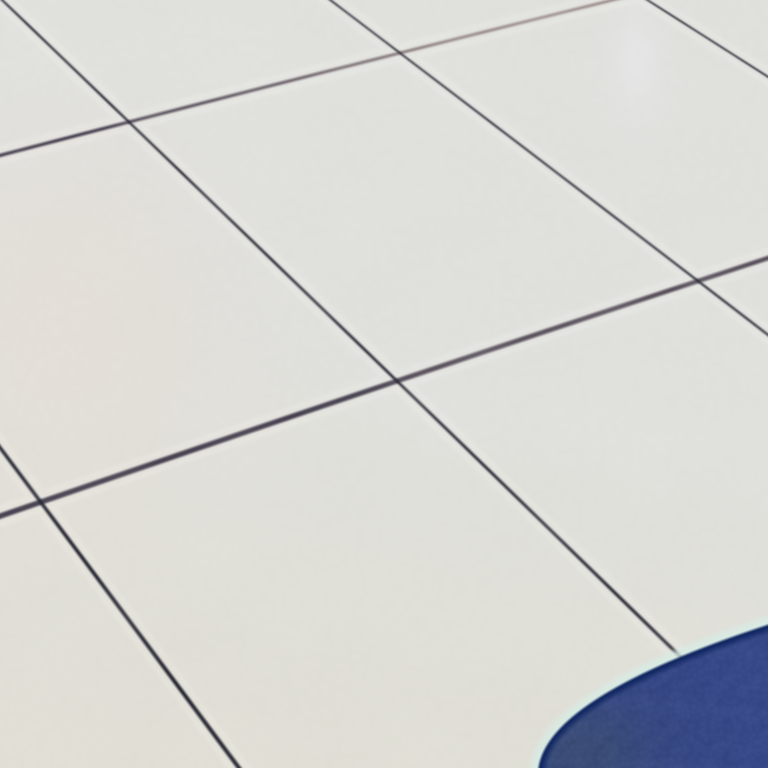
This texture is drawn by a Shadertoy shader. Its source:

```glsl
// Pale glossy floor tiles with thin dark joints, seen in perspective, and a blue
// rounded seat in the lower right corner. A projective matrix maps the canvas to
// tile coordinates; joints and seat are drawn as soft-edged distances.

const vec3 TILE_COOL  = vec3(0.878, 0.880, 0.866);
const vec3 TILE_WARM  = vec3(0.878, 0.872, 0.836);
const vec3 TILE_BLUSH = vec3(0.900, 0.868, 0.835);
const vec3 GLOSS      = vec3(0.910, 0.910, 0.925);
const vec3 JOINT_COL  = vec3(0.150, 0.150, 0.200);
const vec3 JOINT_ROW  = vec3(0.250, 0.225, 0.290);
const vec3 JOINT_FADE = vec3(0.660, 0.600, 0.580);
const vec3 SEAT_BLUE  = vec3(0.215, 0.285, 0.530);
const vec3 SEAT_GREY  = vec3(0.230, 0.300, 0.460);
const vec3 SEAT_RIM   = vec3(0.060, 0.150, 0.380);
const vec3 SEAT_GLOW  = vec3(0.840, 0.930, 0.900);

const float COLUMN_HALF_WIDTH = 0.0046;  // in tiles
const float ROW_HALF_WIDTH = 0.0062;     // in tiles
const float BLUR = 0.0020;               // in canvas units

float hash(vec2 p) {
    p = fract(p * vec2(0.1031, 0.1137));
    p += dot(p, p.yx + 33.33);
    return fract((p.x + p.y) * p.x * 91.7);
}

// Distance to the nearest random point, one point per cell
float cellular(vec2 p) {
    vec2 cell = floor(p);
    float nearest = 2.0;
    for (int j = -1; j <= 1; j++)
    for (int i = -1; i <= 1; i++) {
        vec2 c = cell + vec2(i, j);
        vec2 site = c + vec2(hash(c + 7.0), hash(c + 61.0));
        nearest = min(nearest, distance(p, site));
    }
    return nearest;
}

// Layered sines, roughly -1 to 1
float mottle(vec2 p) {
    float sum = 0.0, weight = 0.5;
    for (int i = 0; i < 4; i++) {
        sum += weight * sin(p.x + 1.7 * sin(p.y)) * cos(p.y - 0.8 * p.x);
        p = mat2(1.6, 1.2, -1.2, 1.6) * p + 2.3;
        weight *= 0.5;
    }
    return sum;
}

float blob(vec2 p, vec2 center, vec2 size) {
    vec2 d = (p - center) / size;
    return exp(-dot(d, d));
}

// Canvas to tile coordinates, with a slight lens bend
vec2 toTiles(vec2 p) {
    mat3 tilesToCanvas = mat3(0.4683, 0.1851, 0.0840,
                             -0.3149, 0.5093, 0.2031,
                              0.5169, 0.5039, 1.0);
    p.y += 0.009 * (p.x - 0.5) * (p.x - 0.5);
    vec3 q = inverse(tilesToCanvas) * vec3(p, 1.0);
    return q.xy / q.z;
}

// x: joint coverage, y: faint bright fringe beside it
vec2 joint(float coord, float halfWidth, float unitsPerTile, float soft) {
    float d = (abs(fract(coord + 0.5) - 0.5) - halfWidth) * unitsPerTile;
    float fringe = exp(-pow((d - 0.0065) / 0.004, 2.0));
    return vec2(1.0 - smoothstep(-soft, soft, d), fringe);
}

// Approximate signed distance to a sideways parabola, positive inside
float seatDistance(vec2 p) {
    vec2 q = p - vec2(0.7005, -0.009);
    float curve = 0.1276;
    return (q.x - q.y * q.y / curve) / length(vec2(1.0, 2.0 * q.y / curve));
}

vec3 tileColor(vec2 p) {
    vec3 col = mix(TILE_WARM, TILE_COOL, smoothstep(0.0, 0.75, p.y + 0.2 * p.x));
    col = mix(col, TILE_BLUSH, 0.6 * blob(p, vec2(0.08, 0.58), vec2(0.2, 0.22)));
    col = mix(col, GLOSS, 0.6 * blob(p, vec2(0.83, 0.92), vec2(0.03, 0.06)));
    return col + 0.004 * mottle(p * 14.0) + 0.006 * (0.45 - cellular(p * 70.0));
}

vec3 seatColor(vec2 p, float d) {
    float shade = blob(p, vec2(0.76, 0.02), vec2(0.09, 0.07));
    vec3 col = mix(SEAT_BLUE, SEAT_GREY, shade);
    col += 0.025 * (0.45 - cellular(p * 130.0)) + 0.02 * mottle(p * 80.0);
    return mix(SEAT_RIM, col, smoothstep(0.001, 0.014, d));
}

void mainImage(out vec4 fragColor, in vec2 fragCoord) {
    vec2 p = fragCoord / iResolution.xy;
    float pixel = 1.0 / iResolution.y;
    float soft = BLUR + 0.5 * pixel;

    // Joints: local tile size turns tile distance into canvas distance
    vec2 tile = toTiles(p);
    vec2 gradX = dFdx(tile), gradY = dFdy(tile);
    vec2 tileSize = pixel / vec2(length(vec2(gradX.x, gradY.x)), length(vec2(gradX.y, gradY.y)));
    vec2 column = joint(tile.x, COLUMN_HALF_WIDTH, tileSize.x, soft);
    vec2 row = joint(tile.y, ROW_HALF_WIDTH, tileSize.y, soft);
    float wear = mottle(tile * 9.0);

    // Floor, with the rows paling towards the far right
    vec3 col = tileColor(p) + 0.018 * max(column.y, row.y);
    float paling = 0.24 * smoothstep(-0.1, 0.1, tile.x) + 0.65 * smoothstep(1.1, 2.6, tile.x + tile.y);
    col = mix(col, mix(JOINT_ROW, JOINT_FADE, paling), row.x * (0.93 + 0.10 * wear));
    col = mix(col, JOINT_COL, column.x * (0.90 + 0.12 * wear));

    // Seat with its pale outer glow
    float seat = seatDistance(p);
    col = mix(col, SEAT_GLOW, 0.75 * smoothstep(-0.016, -0.004, seat));
    col = mix(col, seatColor(p, seat), smoothstep(-soft, soft, seat));

    fragColor = vec4(clamp(col, 0.0, 1.0), 1.0);
}
```
